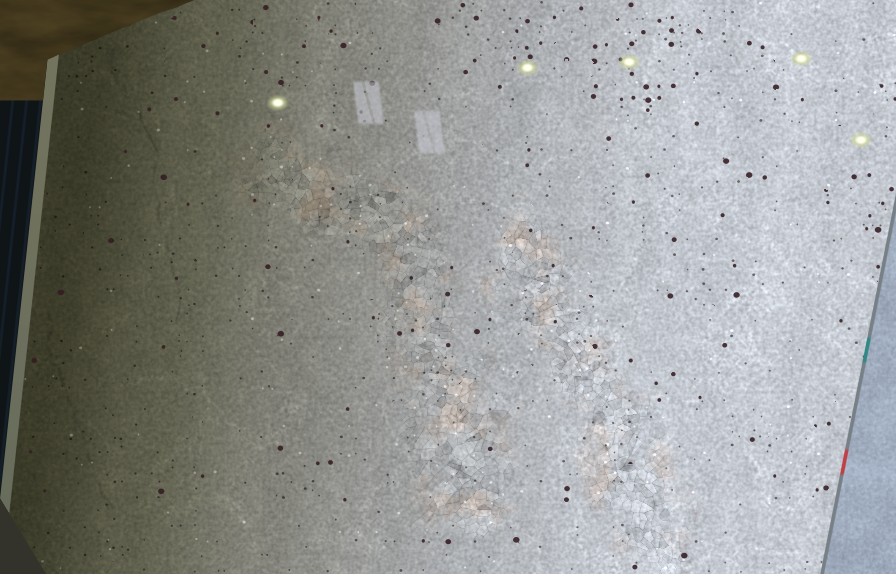
Give the GLSL for this texture, as a Shadertoy shader.

```glsl
// Polished pale granite slab with garnet specks, shaded at the left, under lamp reflections

vec2 hash2(vec2 p) {
    vec3 q = fract(p.xyx * vec3(0.1031, 0.1030, 0.0973));
    q += dot(q, q.yzx + 33.33);
    return fract((q.xx + q.yz) * q.zy);
}

float corner(vec2 cell, vec2 offset) {
    return dot(hash2(cell) * 2.0 - 1.0, offset);
}

float gradientNoise(vec2 p) {
    vec2 i = floor(p), f = fract(p), e = vec2(0, 1);
    vec2 u = f * f * f * (f * (f * 6.0 - 15.0) + 10.0);
    return mix(mix(corner(i, f), corner(i + e.yx, f - e.yx), u.x),
               mix(corner(i + e, f - e), corner(i + 1.0, f - 1.0), u.x), u.y);
}

float fbm(vec2 p) {
    float sum = 0.0, amp = 1.0;
    for (int i = 0; i < 4; i++) {
        sum += amp * gradientNoise(p);
        p = mat2(1.6, 1.2, -1.2, 1.6) * p + 7.3;
        amp *= 0.55;
    }
    return sum;
}

float segment(vec2 p, vec2 a, vec2 b) {
    vec2 d = b - a;
    return length(p - a - d * clamp(dot(p - a, d) / dot(d, d), 0.0, 1.0));
}

// Crystal cells: x = distance to the border, y = random tone
vec2 crystals(vec2 p) {
    float near = 9.0, next = 9.0, tone = 0.0;
    for (int k = 0; k < 9; k++) {
        vec2 cell = floor(p) + vec2(k % 3, k / 3) - 1.0;
        vec2 rnd = hash2(cell);
        float d = length(cell + rnd - p);
        next = min(next, max(d, near));
        if (d < near) { near = d; tone = rnd.x; }
    }
    return vec2(next - near, tone);
}

// One jittered speck in some of the grid cells
float specks(vec2 p, float scale, float density, float radius, float px) {
    vec2 cell = floor(p * scale);
    vec2 rnd = hash2(cell + scale);
    vec2 centre = (cell + 0.3 + 0.4 * hash2(cell + 91.0)) / scale;
    float r = radius * mix(0.5, 1.1, rnd.y * rnd.y);
    float d = length((p - centre) * vec2(1.0, 0.85 + 0.3 * rnd.y));
    return step(rnd.x, density) * (1.0 - smoothstep(r - px, r + px, d));
}

vec3 lightRamp(float t) {
    vec3 c = mix(vec3(0.23, 0.23, 0.16), vec3(0.38, 0.38, 0.31), smoothstep(0.05, 0.21, t));
    c = mix(c, vec3(0.53, 0.53, 0.50), smoothstep(0.18, 0.37, t));
    c = mix(c, vec3(0.66, 0.67, 0.68), smoothstep(0.33, 0.56, t));
    return mix(c, vec3(0.77, 0.79, 0.82), smoothstep(0.50, 0.76, t));
}

void mainImage(out vec4 fragColor, in vec2 fragCoord) {
    vec2 p = fragCoord / iResolution.y;
    float px = 0.7 / iResolution.y;
    float cloud = fbm(p * 5.0);
    vec2 warped = p + 0.05 * vec2(cloud, fbm(p * 6.0 + 40.0));
    float grain = gradientNoise(p * 125.0) + 0.8 * gradientNoise(p * 210.0 + 9.0);

    // Shaded stone with cloudy streaks leaning down to the right
    vec3 stone = lightRamp(p.x / 1.56 - 0.10 * (p.y - 0.5));
    vec2 lean = mat2(0.93, 0.37, -0.37, 0.93) * warped;
    float streak = fbm(vec2(lean.x * 9.0 + lean.y * 3.0, lean.y * 3.0));
    float tone = 1.0 + 0.17 * grain + 0.06 * streak + 0.07 * fbm(p * 28.0);

    // Coarse crystal bands
    float band = min(segment(warped, vec2(0.92, 0.56), vec2(1.16, 0.05)),
                     segment(warped, vec2(0.48, 0.70), vec2(0.70, 0.60)));
    band = min(band, segment(warped, vec2(0.70, 0.60), vec2(0.82, 0.12)));
    float coarse = smoothstep(0.10, 0.01, band + 0.06 * fbm(p * 16.0));
    vec2 crystal = crystals(p * 62.0 + 1.5 * cloud);
    tone += coarse * (0.22 * crystal.y - 0.07 - 0.13 * smoothstep(0.15, 0.0, crystal.x));
    tone -= 0.16 * coarse * smoothstep(0.15, 0.5, fbm(p * 24.0 + 5.0));
    vec3 rust = vec3(1.05, 0.98, 0.93);
    stone *= mix(vec3(1), rust, coarse * smoothstep(-0.1, 0.4, fbm(p * 13.0 + 20.0)));

    // Pale veins and dark hairline cracks
    tone += 0.07 * smoothstep(0.05, 0.0, abs(fbm(warped * 3.5 + 12.0))) * (0.6 + grain);
    float crack = min(segment(warped, vec2(0.21, 0.90), vec2(0.325, 0.43)),
                      segment(warped, vec2(0.07, 0.47), vec2(0.20, 0.08)));
    tone -= 0.15 * smoothstep(0.005, 0.0, crack) * smoothstep(-0.3, 0.3, fbm(p * 30.0));
    stone *= tone;

    // Garnet specks, thickest at the upper right, and bright mica flecks
    float upperRight = smoothstep(0.9, 2.3, p.x + p.y);
    float cluster = smoothstep(-0.25, 0.5, fbm(p * 6.0 + 60.0));
    float garnet = specks(p, 44.0, 0.02 + 0.30 * upperRight * cluster, 0.0052, px);
    float fine = specks(p, 78.0, 0.03 + 0.13 * cluster, 0.0024, px);
    stone = mix(stone, stone * vec3(0.42, 0.38, 0.38), 0.85 * fine);
    stone = mix(stone, vec3(0.20, 0.11, 0.13), 0.88 * garnet);
    stone += 0.20 * specks(p + 3.0, 60.0, 0.025 + 0.12 * coarse, 0.0027, px);

    // Reflected windows and lamps
    for (int i = 0; i < 2; i++) {
        vec2 q = p - mix(vec2(0.642, 0.821), vec2(0.748, 0.770), float(i));
        q.x += 0.12 * q.y;
        vec2 edge = smoothstep(vec2(0.025, 0.041), vec2(0.019, 0.033), abs(q));
        float bars = 1.0 - 0.5 * smoothstep(0.004, 0.001, abs(q.x + 0.15 * q.y));
        stone = mix(stone, vec3(0.78, 0.79, 0.83), 0.55 * edge.x * edge.y * bars);
    }
    vec2 lamps[5] = vec2[5](vec2(0.484, 0.821), vec2(0.919, 0.882), vec2(1.096, 0.892),
                            vec2(1.396, 0.898), vec2(1.50, 0.756));
    for (int i = 0; i < 5; i++) {
        float d = length((p - lamps[i]) * vec2(0.8, 1.1));
        stone = mix(stone, vec3(0.82, 0.85, 0.60), 0.75 * smoothstep(0.018, 0.006, d));
        stone = mix(stone, vec3(1.0, 1.0, 0.93), smoothstep(0.010, 0.004, d));
    }

    // Neighbouring slab and its coloured edge at the right
    float right = p.x - 1.429 - 0.199 * p.y;
    vec3 neighbour = vec3(0.63, 0.68, 0.75) * (1.0 + 0.12 * grain + 0.10 * fbm(p * 14.0));
    vec3 tape = mix(vec3(0.47, 0.50, 0.53), vec3(0.75, 0.25, 0.27), smoothstep(0.025, 0.018, abs(p.y - 0.195)));
    tape = mix(tape, vec3(0.20, 0.53, 0.52), smoothstep(0.025, 0.018, abs(p.y - 0.39)));
    neighbour = mix(tape, neighbour, smoothstep(0.005, 0.008, right));
    vec3 col = mix(stone, neighbour, smoothstep(-px, px, right));

    // Pale side strip, dark gap, wall and floor at the left
    float left = p.x - 0.102 - 0.108 * (p.y - 0.9);
    vec3 strip = mix(vec3(0.40, 0.42, 0.36), vec3(0.46, 0.46, 0.37), p.y);
    vec3 gap = vec3(0.06, 0.08, 0.09) + vec3(0.02, 0.04, 0.07) * smoothstep(0.6, 1.0, sin(p.x * 260.0 - p.y * 28.0));
    vec3 wall = vec3(0.25, 0.21, 0.11) * (1.0 + 0.35 * fbm(p * vec2(8.0, 22.0)));
    col = mix(col, strip, smoothstep(px, -px, left));
    col = mix(col, gap, smoothstep(px, -px, left + 0.019));
    float top = p.y - 0.909 - 0.408 * (p.x - 0.112) - 0.006 * cloud;
    float behind = max(top, min(p.y - 0.825, -left - 0.019));
    col = mix(col, wall, smoothstep(-px, px, behind));
    float floorEdge = 0.106 - 1.65 * (p.x - 0.016) - p.y;
    col = mix(col, vec3(0.20, 0.20, 0.17), smoothstep(-px, px, floorEdge));

    fragColor = vec4(clamp(col, 0.0, 1.0), 1.0);
}
```
